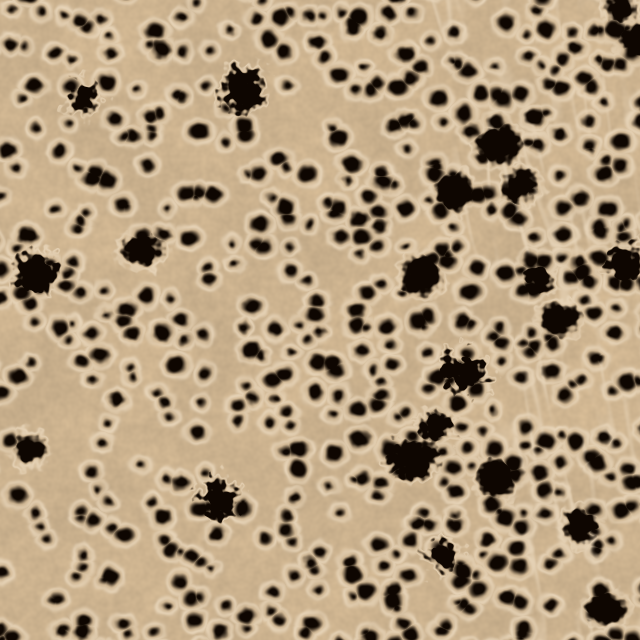
A Shadertoy shader for this texture:

```glsl
// Aerial view of pale dry sand dotted with dark round shrubs and faint tracks.

const vec3 SAND = vec3(0.795, 0.695, 0.555);
const vec3 PALE_SAND = vec3(0.905, 0.830, 0.720);
const vec3 SHRUB = vec3(0.055, 0.025, 0.002);

const float EDGE = 0.0046;        // half width of the soft shrub outline
const float HALO_DISTANCE = 0.0085;
const float HALO_WIDTH = 0.0040;
const float HALO_STRENGTH = 0.85;
const float WARP = 0.0045;        // irregularity of the outlines
const float TRACK_STRENGTH = 0.75;
const float MOTTLE = 0.055;
const float GRAIN = 0.045;

vec3 hash3(vec2 p) {
    vec3 q = fract(vec3(p.xyx) * vec3(0.1031, 0.1030, 0.0973));
    q += dot(q, q.yxz + 33.33);
    return fract((q.xxy + q.yzz) * q.zyx);
}

vec2 gradient(vec2 cell) {
    float angle = 6.2832 * hash3(cell + 71.0).x;
    return vec2(cos(angle), sin(angle));
}

// Gradient noise, roughly -0.7 to 0.7
float noise(vec2 p) {
    vec2 i = floor(p), f = p - i;
    vec2 u = f * f * f * (f * (f * 6.0 - 15.0) + 10.0);
    vec2 e = vec2(1.0, 0.0);
    float low = mix(dot(gradient(i), f), dot(gradient(i + e), f - e), u.x);
    float high = mix(dot(gradient(i + e.yx), f - e.yx),
                     dot(gradient(i + e.xx), f - e.xx), u.x);
    return mix(low, high, u.y);
}

// Shrubs grow in clumps and more thickly toward the right
float density(vec2 p) {
    return 0.80 + 0.65 * smoothstep(0.55, 0.95, p.x) + 0.9 * noise(p * 5.0 + 3.7);
}

// Distance to the nearest of many randomly placed shrubs
float scatter(vec2 p, float cells, float chance, vec2 radii, vec2 raggedness,
              float roughness, float seed) {
    float nearest = 1.0;
    vec2 home = floor(p * cells);
    for (int y = -1; y <= 1; y++) {
        for (int x = -1; x <= 1; x++) {
            vec2 cell = home + vec2(x, y);
            vec3 place = hash3(cell + seed);
            vec3 trait = hash3(cell + seed + 37.0);
            vec2 center = (cell + place.xy) / cells;
            if (place.z > chance * density(center)) continue;
            float stretch = mix(0.92, 1.30, trait.y);
            vec2 offset = (p - center) * vec2(1.0 / sqrt(stretch), sqrt(stretch));
            float radius = mix(radii.x, radii.y, trait.x);
            float rag = mix(raggedness.x, raggedness.y, trait.z * trait.z);
            nearest = min(nearest, length(offset) - radius + rag * roughness);
        }
    }
    return nearest;
}

float shrubDistance(vec2 p) {
    vec2 bend = vec2(noise(p * 55.0), noise(p * 55.0 + 19.3));
    vec2 q = p + WARP * bend;
    float roughness = noise(p * 48.0 + 8.1) + 0.9 * noise(p * 105.0);
    vec2 smallRag = vec2(0.0, 0.003);
    float d = scatter(q, 20.0, 0.45, vec2(0.0070, 0.0135), smallRag, roughness, 11.0);
    d = min(d, scatter(q + 0.37, 20.0, 0.45, vec2(0.0070, 0.0130), smallRag, roughness, 153.0));
    d = min(d, scatter(q + 0.71, 16.0, 0.50, vec2(0.0045, 0.0070), smallRag, roughness, 307.0));
    return min(d, scatter(q, 7.0, 0.50, vec2(0.019, 0.034), vec2(0.008, 0.027), roughness, 521.0));
}

// Thin pale lines running down the right side
float tracks(vec2 p) {
    float across = p.x + 0.17 * p.y + 0.012 * noise(p * 6.0);
    float ridge = 1.0 - abs(noise(vec2(across * 26.0, p.y * 3.0)));
    float region = smoothstep(0.78, 0.88, across) * (1.0 - 0.6 * smoothstep(0.98, 1.08, across));
    float broken = smoothstep(-0.25, 0.35, noise(p * vec2(14.0, 9.0) + 5.0));
    return smoothstep(0.87, 1.0, ridge) * region * broken;
}

vec3 ground(vec2 p) {
    float mottle = noise(p * 7.0) + 0.6 * noise(p * 19.0 + 4.0);
    float grain = noise(p * 62.0 + 2.0) + 0.7 * noise(p * 130.0);
    vec3 sand = SAND * (1.0 + MOTTLE * mottle + GRAIN * grain);
    return mix(sand, PALE_SAND, TRACK_STRENGTH * tracks(p));
}

void mainImage(out vec4 fragColor, in vec2 fragCoord) {
    vec2 p = fragCoord / iResolution.y;
    float d = shrubDistance(p);

    // Bright sand rim around each shrub
    float rim = (d - HALO_DISTANCE) / HALO_WIDTH;
    float halo = exp(-rim * rim) * (0.85 + 0.5 * noise(p * 35.0 + 6.0));
    vec3 color = mix(ground(p), PALE_SAND, clamp(HALO_STRENGTH * halo, 0.0, 1.0));

    // Dark foliage with a soft outline
    float edge = max(EDGE, 1.0 / iResolution.y);
    color = mix(color, SHRUB, 1.0 - smoothstep(-edge, edge, d));
    fragColor = vec4(color, 1.0);
}
```
